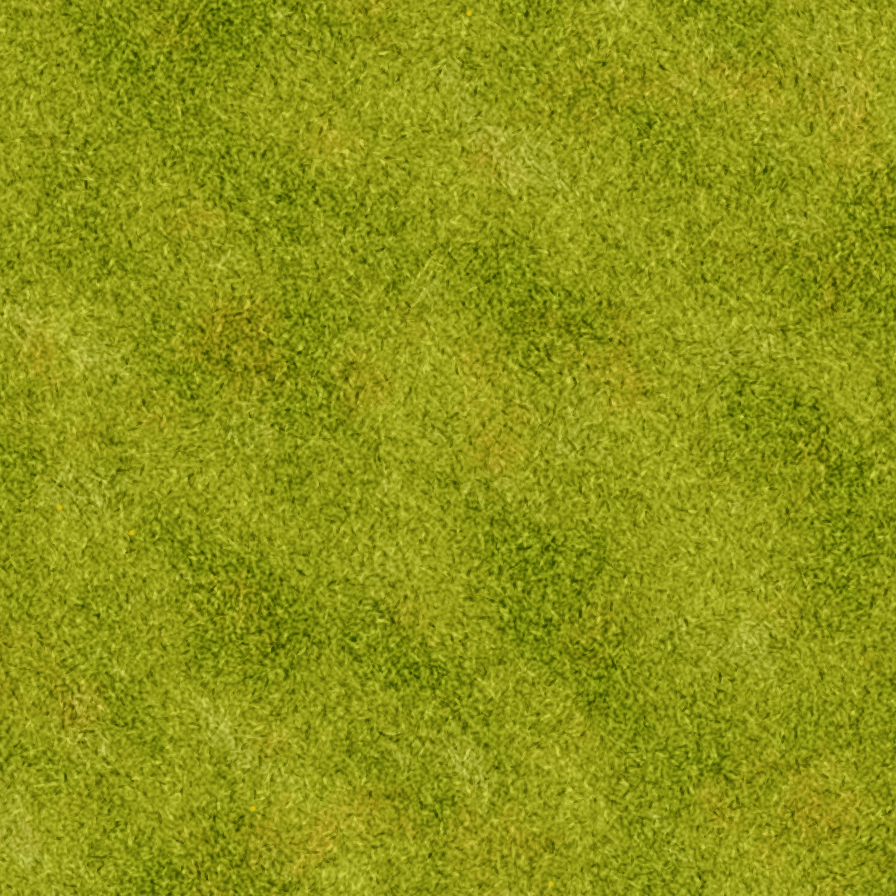
Write a three.js fragment shader that draws this texture.

```glsl
// Sunlit meadow turf seen from above: mottled lawn with clover, dry patches and pale tufts.
// Broad gradient noise sets the patches; fine noise and layers of short curved
// blades add crisp grain, and one tone value then runs through a three-colour ramp.
#define SHADE_COLOR vec3(0.365, 0.400, 0.020)
#define GRASS_COLOR vec3(0.568, 0.594, 0.070)
#define TIP_COLOR vec3(0.725, 0.745, 0.215)
#define FLOWER_COLOR vec3(0.86, 0.76, 0.06)
#define PATCH_CONTRAST 0.31
#define GRAIN_CONTRAST 0.62
#define BLADE_CONTRAST 0.36
#define GRAIN_COUNT 205.0
#define SHORT_BLADES 100.0
#define LONG_BLADES 54.0

varying vec2 vUv;

vec2 hash2(vec2 p) {
  vec3 q = fract(vec3(p.xyx) * vec3(0.1031, 0.1030, 0.0973));
  q += dot(q, q.yzx + 33.33);
  return fract((q.xx + q.yz) * q.zy);
}

vec2 gradientAt(vec2 cell) {
  float angle = 6.2832 * hash2(cell).x;
  return vec2(cos(angle), sin(angle));
}

// Gradient noise, roughly -0.7 to 0.7
float noise(vec2 p) {
  vec2 i = floor(p);
  vec2 f = p - i;
  vec2 u = f * f * f * (f * (f * 6.0 - 15.0) + 10.0);
  vec2 e = vec2(1.0, 0.0);
  float low = mix(dot(gradientAt(i), f),
                  dot(gradientAt(i + e.xy), f - e.xy), u.x);
  float high = mix(dot(gradientAt(i + e.yx), f - e.yx),
                   dot(gradientAt(i + e.xx), f - e.xx), u.x);
  return mix(low, high, u.y);
}

// Octaves are turned against each other to hide the lattice
float fbm(vec2 p) {
  float sum = 0.0;
  float amplitude = 1.0;
  for (int i = 0; i < 5; i++) {
    sum += amplitude * noise(p);
    p = mat2(1.6, 1.2, -1.2, 1.6) * p + 17.3;
    amplitude *= 0.6;
  }
  return sum;
}

// One curved, tapered blade per cell; returns light or dark tone, -1 to 1
float bladeLayer(vec2 uv, float count, float halfWidth, float seed) {
  vec2 p = uv * count;
  vec2 home = floor(p);
  float tone = 0.0;
  for (int y = -1; y <= 1; y++) {
    for (int x = -1; x <= 1; x++) {
      vec2 cell = home + vec2(float(x), float(y));
      vec2 place = hash2(cell + seed);
      vec2 style = hash2(cell + seed + 71.7);
      float lean = 1.6 + 3.0 * noise(cell / count * 9.0 + seed)
                 + 2.0 * (style.x - 0.5);
      vec2 axis = vec2(cos(lean), sin(lean));
      vec2 d = p - cell - place;
      float along = dot(d, axis) / mix(0.5, 0.9, place.x);
      float across = dot(d, vec2(-axis.y, axis.x));
      across += (place.y - 0.5) * 0.25 * along * along;
      float width = halfWidth * (1.0 - along * along);
      float cover = 1.0 - smoothstep(width - 0.05, width + 0.05, abs(across));
      cover *= 1.0 - smoothstep(0.75, 1.0, abs(along));
      tone = mix(tone, style.y * 2.0 - 1.0, cover);
    }
  }
  return tone;
}

// Rare tiny blossoms
float flowers(vec2 uv) {
  vec2 p = uv * 24.0;
  vec2 cell = floor(p);
  vec2 center = 0.2 + 0.6 * hash2(cell + 5.0);
  float present = step(0.988, hash2(cell + 93.0).x);
  return present * (1.0 - smoothstep(0.03, 0.10, length(p - cell - center)));
}

void main() {
  vec2 uv = vUv;

  // Broad patches drawn out from upper left to lower right
  vec2 slant = vec2((uv.x - uv.y) * 3.0, (uv.x + uv.y) * 4.2);
  float patches = fbm(slant + 4.7);
  float clover = 1.0 - smoothstep(-0.65, 0.10, patches);
  float tuft = smoothstep(0.10, 0.60, fbm(slant * 1.6 + 31.0)) * (1.0 - clover);
  float dry = smoothstep(0.10, 0.80, fbm(uv * 6.0 + 58.0));

  // Fine leaf grain on a turned lattice, and blades
  vec2 turned = mat2(0.8, 0.6, -0.6, 0.8) * uv * GRAIN_COUNT;
  float grain = noise(turned);
  float clumps = noise(turned.yx * 0.53 + uv * 31.0 + 9.0);
  float shortBlades = bladeLayer(uv, SHORT_BLADES, 0.18, 3.0)
                    + 0.7 * bladeLayer(uv, SHORT_BLADES * 1.33, 0.20, 19.0);
  float longBlades = bladeLayer(uv, LONG_BLADES, 0.10, 41.0);

  float tone = 0.49 + PATCH_CONTRAST * patches;
  tone += GRAIN_CONTRAST * (grain + 0.7 * clumps) * (0.9 + 0.35 * clover);
  tone += BLADE_CONTRAST * shortBlades;
  tone += BLADE_CONTRAST * longBlades * (0.4 + 0.8 * tuft) + 0.06 * tuft;

  // Tone ramp, then hue shifts by patch
  vec3 color = mix(SHADE_COLOR, GRASS_COLOR, clamp(tone * 2.0, -0.6, 1.0));
  color = mix(color, TIP_COLOR, clamp(tone * 2.0 - 1.0, 0.0, 1.5));
  color += vec3(-0.026, 0.003, -0.010) * clover;
  color += vec3(0.048, -0.022, 0.005) * dry * (0.8 + 0.9 * clumps);
  color += vec3(0.005, 0.005, 0.070) * tuft * smoothstep(0.4, 0.9, tone);
  color = mix(color, FLOWER_COLOR, flowers(uv));
  gl_FragColor = vec4(clamp(color, 0.0, 1.0), 1.0);
}
```
